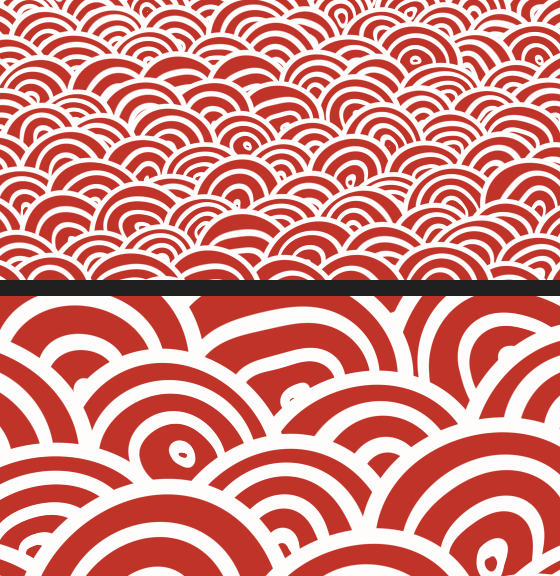
Top: the whole. Bottom: its middle third, enlarged.
Write a Shadertoy shader that draws this pattern.

```glsl
// Hand-drawn overlapping wave scales: red domes with white concentric arcs.

const vec3 RED = vec3(0.75, 0.20, 0.16);
const vec3 WHITE = vec3(1.00, 0.99, 0.99);

const int ROWS = 15;
const float TOP_Y = 1.10;         // centre height of the first row
const float ROW_STEP = 0.082;     // row spacing at the top
const float ROW_GROWTH = 0.0013;  // extra spacing towards the bottom
const float PITCH_TOP = 0.215;    // column spacing, first row
const float PITCH_BOTTOM = 0.285; // column spacing, last row
const vec2 JITTER = vec2(0.26, 0.055);
const float RADIUS_MIN = 0.56;    // in column spacings
const float RADIUS_MAX = 0.72;
const float RIM = 0.0185;         // white outline width
const float LINE = 0.0185;        // arc width at the crown
const float SIDE_LINE = 0.60;     // relative arc width at the flanks
const float RINGS_MIN = 3.0;
const float RINGS_MAX = 4.1;
const float SKIRT = 0.75;         // stretches the hidden lower half
const float SOFTNESS = 0.75;      // edge half width in pixels
const float TAU = 6.2831853;

float hash(vec2 p) {
    return fract(sin(dot(p, vec2(127.1, 311.7))) * 43758.5453);
}

vec2 hash2(vec2 p) {
    return vec2(hash(p), hash(p + vec2(37.3, 91.7)));
}

// Returns white amount in x and coverage in y; p is relative to the centre.
vec2 waveScale(vec2 p, vec2 id, float pitch, float soft) {
    vec2 shape = hash2(id + 11.0);
    vec2 style = hash2(id + 23.0);
    vec2 phase = hash2(id + 41.0) * TAU;

    float radius = pitch * mix(RADIUS_MIN, RADIUS_MAX, shape.x);
    vec2 q = p / (radius * vec2(1.0, mix(0.88, 1.06, shape.y)));
    q.y *= q.y < 0.0 ? SKIRT : 1.0;

    // Slightly uneven outline
    float angle = atan(q.y, q.x);
    float d = length(q) * (1.0 + 0.022 * sin(3.0 * angle + phase.x)
                               + 0.020 * sin(2.0 * angle + phase.y));
    float inside = (1.0 - d) * radius;
    float cover = smoothstep(-soft, soft, inside);
    float rim = 1.0 - smoothstep(-soft, soft, inside - RIM);

    // Inner arcs drift off centre and wobble
    vec2 drift = (hash2(id + 67.0) - vec2(0.5, 0.6)) * vec2(0.40, 0.26);
    float depth = clamp(1.0 - d, 0.0, 1.0);
    vec2 r = q - drift * depth;
    float turn = atan(r.y, r.x);
    float ringD = length(r) * (1.0 + depth * (0.16 * sin(2.0 * turn + phase.x)
                                            + 0.07 * sin(3.0 * turn + phase.y)));

    // Evenly counted arcs, thick at the crown and thin at the flanks
    float rings = mix(RINGS_MIN, RINGS_MAX, style.x);
    float s = pow(max(1.0 - ringD, 0.0), 1.1) * rings;
    float offset = abs(s - max(floor(s + 0.5), 1.0)) * radius / rings;
    float crown = smoothstep(-0.2, 1.0, sin(turn + 0.5 * (style.y - 0.5)));
    float halfLine = 0.5 * LINE * mix(SIDE_LINE, 1.0, crown);
    float arc = 1.0 - smoothstep(-soft, soft, offset - halfLine);

    return vec2(max(rim, arc), cover);
}

void mainImage(out vec4 fragColor, in vec2 fragCoord) {
    vec2 uv = fragCoord / iResolution.y;
    float middle = 0.5 * iResolution.x / iResolution.y;
    float soft = SOFTNESS / iResolution.y;
    float white = 1.0;

    // Paint rows from back to front
    for (int i = 0; i < ROWS; i++) {
        float row = float(i);
        float rowY = TOP_Y - row * (ROW_STEP + ROW_GROWTH * row);
        float pitch = mix(PITCH_TOP, PITCH_BOTTOM, row / float(ROWS - 1));
        float stagger = 0.5 * mod(row, 2.0);
        float nearest = floor((uv.x - middle) / pitch - stagger + 0.5);
        float order = hash(vec2(row, 5.0)) < 0.5 ? -1.0 : 1.0;

        for (int k = -1; k <= 1; k++) {
            float column = nearest + float(k) * order;
            vec2 id = vec2(column, row);
            vec2 centre = vec2(middle + (column + stagger) * pitch, rowY);
            centre += (hash2(id) - 0.5) * JITTER * vec2(pitch, 1.0);
            vec2 ink = waveScale(uv - centre, id, pitch, soft);
            white = mix(white, ink.x, ink.y);
        }
    }
    fragColor = vec4(mix(RED, WHITE, white), 1.0);
}
```
